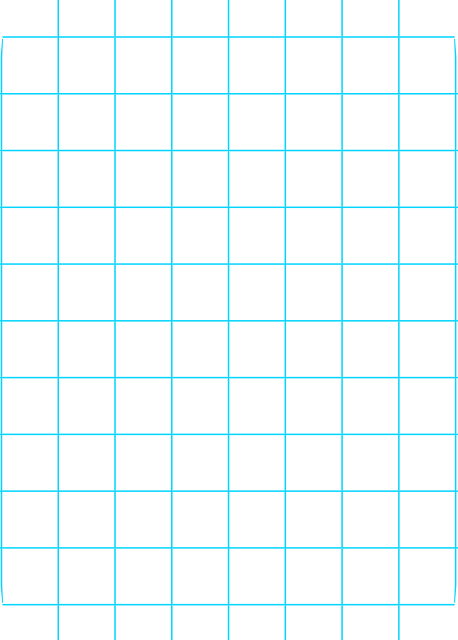
Give the GLSL for this pattern, as a Shadertoy shader.

```glsl
const vec3 PAPER = vec3(1.0);
const vec3 INK = vec3(0.0, 0.83, 1.0);
const float SPACING = 0.0887;      // cell size, in canvas heights
const float LINE_WIDTH = 0.00235;
const vec2 GRID_CENTER = vec2(-0.0007, -0.0013);
const vec2 HALF_CELLS = vec2(4.0, 5.0);

// Box-filtered coverage of a line at signed distance d
float lineCoverage(float d, float width, float pixel) {
    return clamp((0.5 * width - abs(d)) / pixel + 0.5, 0.0, 1.0);
}

// Coverage of the span |x| < extent
float spanCoverage(float x, float extent, float pixel) {
    return clamp((extent - abs(x)) / pixel + 0.5, 0.0, 1.0);
}

// Evenly spaced lines whose index stays within maxIndex
float ruledLines(float x, float maxIndex, float spacing, float width, float pixel) {
    float index = clamp(round(x / spacing), -maxIndex, maxIndex);
    return lineCoverage(x - index * spacing, width, pixel);
}

// Side edges, bending inward and thinning towards their ends
float sideEdges(vec2 p, vec2 halfSize, float width, float pixel) {
    float bend = smoothstep(halfSize.y - 0.035, halfSize.y, abs(p.y));
    float edge = halfSize.x - 0.0016 * bend;
    float taperedWidth = width * mix(1.0, 0.65, bend);
    return lineCoverage(abs(p.x) - edge, taperedWidth, pixel)
         * spanCoverage(p.y, halfSize.y - 0.003, pixel);
}

// Top and bottom edges, stopping just short of the corners
float endEdges(vec2 p, vec2 halfSize, float width, float pixel) {
    return lineCoverage(abs(p.y) - halfSize.y, width, pixel)
         * spanCoverage(p.x, halfSize.x - 0.0015, pixel);
}

void mainImage(out vec4 fragColor, in vec2 fragCoord) {
    float pixel = 1.0 / iResolution.y;
    vec2 p = (fragCoord - 0.5 * iResolution.xy) * pixel - GRID_CENTER;
    vec2 halfSize = HALF_CELLS * SPACING;

    // Inner rules run off the canvas
    float ink = ruledLines(p.x, HALF_CELLS.x - 1.0, SPACING, LINE_WIDTH, pixel);
    ink = max(ink, ruledLines(p.y, HALF_CELLS.y - 1.0, SPACING, LINE_WIDTH, pixel));

    // Outer frame is open at its corners
    ink = max(ink, sideEdges(p, halfSize, LINE_WIDTH, pixel));
    ink = max(ink, endEdges(p, halfSize, LINE_WIDTH, pixel));

    fragColor = vec4(mix(PAPER, INK, ink), 1.0);
}
```
